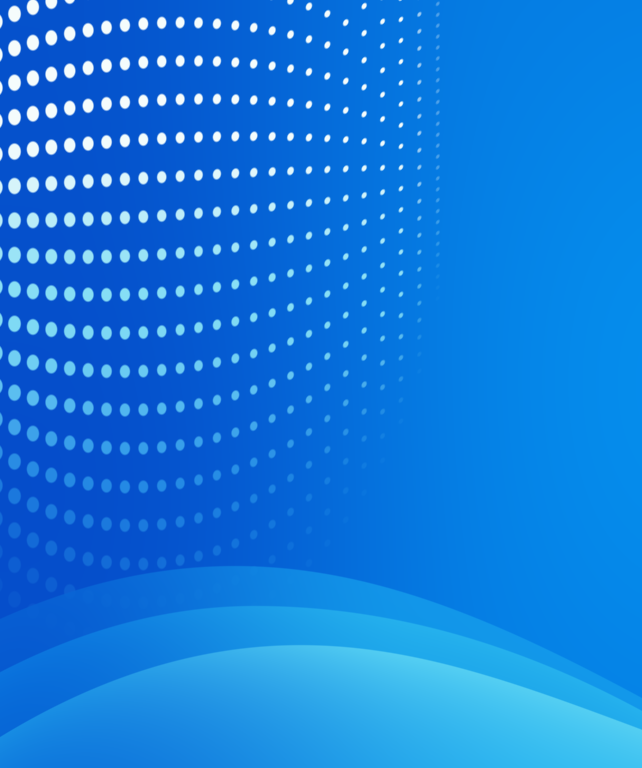
Reproduce this background procedurally as a Shadertoy shader.

```glsl
// Blue field: dark on the left, brightest at the middle of the right side
vec3 backdrop(vec2 p) {
    vec3 color = mix(vec3(0.02, 0.32, 0.80), vec3(0.02, 0.47, 0.88), smoothstep(0.05, 0.68, p.x));
    float glow = exp(-dot((p - vec2(0.88, 0.50)) * vec2(3.4, 1.9), (p - vec2(0.88, 0.50)) * vec2(3.4, 1.9)));
    color = mix(color, vec3(0.02, 0.58, 0.94), 0.75 * glow);
    float shade = exp(-dot((p - vec2(0.0, 0.36)) * 3.2, (p - vec2(0.0, 0.36)) * 3.2));
    return mix(color, vec3(0.02, 0.29, 0.79), 0.6 * shade);
}

// Dots on a globe: even columns, rows squeezed toward the right rim
vec3 addDots(vec3 color, vec2 p, float pixel) {
    float x = 0.0189 + 0.02396 * round((p.x - 0.0189) / 0.02396);
    float across = (x - 0.1953) / 0.3906;
    if (abs(across) > 0.97) return color;

    float spacing = 0.05026 * sqrt(1.0 - across * across);
    float equator = 0.7585 + 0.055 * (x - 0.1953);
    float row = round((equator - p.y) / spacing + 0.2) - 0.2;
    vec2 center = vec2(x, equator - row * spacing);

    // Small leaning ellipse
    vec2 radius = max(0.0084 - 0.0112 * x, 0.0014) * vec2(1.0, 1.28);
    vec2 q = p - center;
    q.x -= 0.4 * max(across, 0.0) * q.y;
    float edge = (length(q / radius) - 1.0) * radius.x;
    float cover = smoothstep(pixel, -pixel, edge);

    // White at the top, cyan below, then fading into the field
    vec3 tint = mix(vec3(0.18, 0.62, 0.93), vec3(0.52, 0.87, 0.96), smoothstep(0.34, 0.62, center.y));
    tint = mix(tint, vec3(0.96, 0.99, 0.99), smoothstep(0.60, 0.84, center.y));
    float fade = 1.0 - 0.92 * smoothstep(5.0, 12.5, row);
    fade *= step(row, 12.2) * (1.0 - 0.7 * smoothstep(0.83, 0.96, across));
    return mix(color, tint, cover * fade);
}

// Height of a hill: a parabola on each side, flattened on the right
float crest(float x, vec2 peak, vec2 bend, float flatten) {
    float d = x - peak.x;
    float drop = d < 0.0 ? bend.x * d * d : bend.y * d * d / (1.0 + flatten * d * d);
    return peak.y - drop;
}

// Fill below a crest, brightest along its edge
vec3 addHill(vec3 color, float depth, vec3 rim, vec3 base, float reach, float alpha, float pixel) {
    vec3 fill = mix(base, rim, exp(-max(depth, 0.0) / reach));
    return mix(color, fill, alpha * smoothstep(-pixel, pixel, depth));
}

void mainImage(out vec4 fragColor, in vec2 fragCoord) {
    vec2 p = fragCoord / iResolution.y;
    float pixel = 1.0 / iResolution.y;
    vec3 color = addDots(backdrop(p), p, pixel);

    // Three overlapping hills, from back to front
    float light = smoothstep(0.0, 0.55, p.x);
    float back = crest(p.x, vec2(0.306, 0.263), vec2(0.737), 0.728);
    color = addHill(color, back - p.y, mix(vec3(0.03, 0.38, 0.83), vec3(0.08, 0.61, 0.92), light),
                    mix(vec3(0.02, 0.34, 0.81), vec3(0.07, 0.60, 0.91), light), 0.08, 0.85, pixel);

    float middle = crest(p.x, vec2(0.332, 0.211), vec2(0.783, 0.538), 0.0);
    color = addHill(color, middle - p.y, mix(vec3(0.04, 0.46, 0.87), vec3(0.15, 0.70, 0.93), light),
                    mix(vec3(0.02, 0.38, 0.83), vec3(0.09, 0.62, 0.91), light), 0.07, 0.95, pixel);

    float front = crest(p.x, vec2(0.391, 0.160), vec2(0.783, 0.737), 1.64);
    color = addHill(color, front - p.y, mix(vec3(0.09, 0.55, 0.89), vec3(0.33, 0.81, 0.95), light),
                    mix(vec3(0.02, 0.39, 0.84), vec3(0.12, 0.69, 0.94), smoothstep(0.0, 0.8, p.x)),
                    0.10, 1.0, pixel);

    fragColor = vec4(color, 1.0);
}
```
